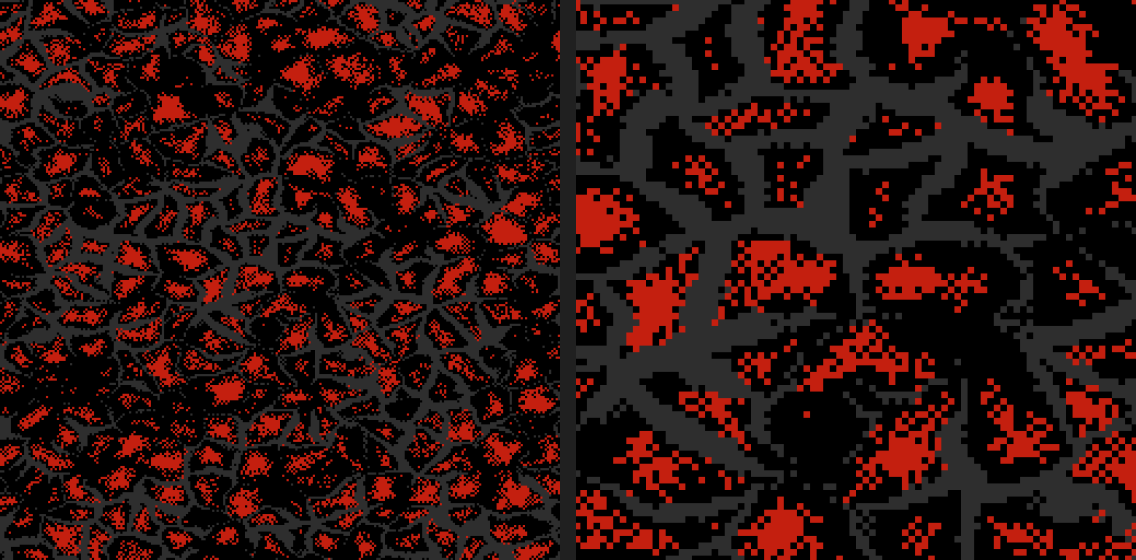
Left: the whole. Right: its middle third, enlarged.
A Shadertoy shader for this texture:

```glsl
// A dark wall of small red stones set in grey mortar, drawn in three flat inks.
// Warped Voronoi cells give the stones, their borders the mortar, and a
// high-passed hash on a coarse grid dithers both into crisp speckle.

#define GRAIN_CELLS 256.0
#define STONE_GRID vec2(14.0, 19.0)
#define WARP 0.75
#define MORTAR_MIN -0.06
#define MORTAR_MAX 0.18
#define MORTAR_SOFT 0.04
#define RED_START 0.155
#define RED_FULL 0.47
#define BLACK_INK vec3(0.0)
#define GREY_INK vec3(0.18)
#define RED_INK vec3(0.77, 0.12, 0.06)

float hash(vec2 p) {
    return fract(sin(dot(p, vec2(127.1, 311.7))) * 43758.5453);
}

vec2 hash2(vec2 p) {
    return vec2(hash(p), hash(p + vec2(37.3, 91.7)));
}

float noise(vec2 p) {
    vec2 i = floor(p), f = fract(p);
    f = f * f * (3.0 - 2.0 * f);
    return mix(mix(hash(i), hash(i + vec2(1, 0)), f.x),
               mix(hash(i + vec2(0, 1)), hash(i + vec2(1, 1)), f.x), f.y);
}

float fbm(vec2 p) {
    return 0.6 * noise(p) + 0.4 * noise(p * 2.1 + 17.3);
}

// Distance to the nearest cell border (x) and a random value per stone (y)
vec2 stones(vec2 p) {
    vec2 cell = floor(p), f = fract(p);
    vec2 nearestCell = vec2(0.0), toNearest = vec2(0.0);
    float best = 8.0;
    for (int y = -1; y <= 1; y++)
    for (int x = -1; x <= 1; x++) {
        vec2 g = vec2(x, y);
        vec2 r = g + hash2(cell + g) - f;
        float d = dot(r, r);
        if (d < best) { best = d; nearestCell = g; toNearest = r; }
    }
    float border = 8.0;
    for (int y = -2; y <= 2; y++)
    for (int x = -2; x <= 2; x++) {
        vec2 g = nearestCell + vec2(x, y);
        vec2 r = g + hash2(cell + g) - f;
        vec2 across = r - toNearest;
        if (dot(across, across) > 0.00001)
            border = min(border, dot(0.5 * (toNearest + r), normalize(across)));
    }
    return vec2(border, hash(cell + nearestCell + 5.5));
}

// Evenly spread threshold: a hash minus the mean of its four neighbours
float ditherThreshold(vec2 g) {
    float around = hash(g + vec2(1, 0)) + hash(g - vec2(1, 0))
                 + hash(g + vec2(0, 1)) + hash(g - vec2(0, 1));
    return smoothstep(-0.75, 0.75, hash(g) - 0.25 * around);
}

// Flat ink of one grain
vec3 grainInk(vec2 grain) {
    vec2 uv = (grain + 0.5) / GRAIN_CELLS;
    vec2 p = uv * STONE_GRID;
    vec2 warp = vec2(fbm(p * 1.1 + 3.7), fbm(p * 1.1 + 41.2)) - 0.5;
    vec2 stone = stones(p + WARP * warp + 20.0);

    float width = mix(MORTAR_MIN, MORTAR_MAX, noise(p * 0.9 + 63.0));
    float grey = 1.0 - smoothstep(width - MORTAR_SOFT, width + MORTAR_SOFT, stone.x);

    float tone = stone.x + 0.2 * (stone.y - 0.5)
               + 0.3 * (fbm(p * 1.7 + 11.0) - 0.5)
               + 0.22 * (noise(uv * 75.0 + 8.0) - 0.5);
    float red = clamp((tone - RED_START) / (RED_FULL - RED_START), 0.0, 1.0);

    float threshold = ditherThreshold(grain);
    if (threshold < grey) return GREY_INK;
    return threshold > 1.0 - red ? RED_INK : BLACK_INK;
}

void mainImage(out vec4 fragColor, in vec2 fragCoord) {
    // Box filter over the grains under this pixel keeps edges smooth at any size
    float pixel = min(GRAIN_CELLS / iResolution.y, 1.0);
    vec2 pos = fragCoord / iResolution.y * GRAIN_CELLS;
    vec2 first = floor(pos - 0.5 * pixel);
    vec2 cover = clamp((pos + 0.5 * pixel - first - 1.0) / pixel, 0.0, 1.0);

    vec3 color = vec3(0.0);
    for (int y = 0; y <= 1; y++)
    for (int x = 0; x <= 1; x++) {
        vec2 side = vec2(x, y);
        vec2 share = mix(1.0 - cover, cover, side);
        float weight = share.x * share.y;
        if (weight > 0.001) color += weight * grainInk(first + side);
    }
    fragColor = vec4(color, 1.0);
}
```
